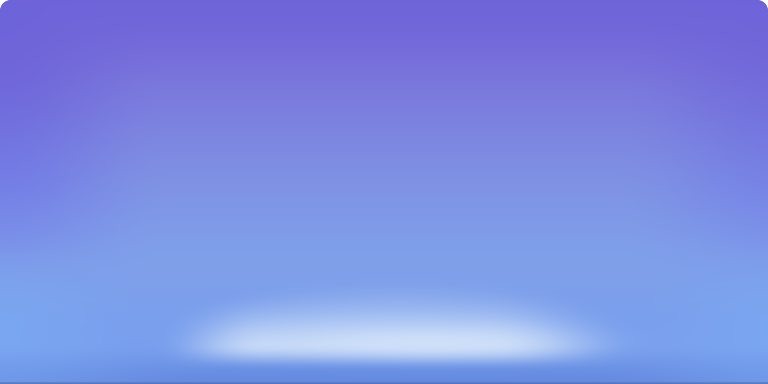
This background is drawn by a Shadertoy shader. Its source:

```glsl
// Violet to blue gradient with a pale glow along the bottom, in a rounded card.

// Signed distance to a box of the given half size with rounded corners.
float roundedBox(vec2 p, vec2 halfSize, float radius) {
    vec2 q = abs(p) - halfSize + radius;
    return length(max(q, 0.0)) + min(max(q.x, q.y), 0.0) - radius;
}

// Vertical blend from blue at the bottom to violet at the top.
vec3 skyColor(float y) {
    vec3 color = mix(vec3(0.47, 0.62, 0.93), vec3(0.50, 0.625, 0.915), smoothstep(0.1, 0.32, y));
    color = mix(color, vec3(0.495, 0.555, 0.885), smoothstep(0.3, 0.62, y));
    color = mix(color, vec3(0.475, 0.455, 0.86), smoothstep(0.52, 0.86, y));
    return mix(color, vec3(0.44, 0.39, 0.85), smoothstep(0.75, 1.0, y));
}

void mainImage(out vec4 fragColor, in vec2 fragCoord) {
    vec2 uv = fragCoord / iResolution.xy;
    float aspect = iResolution.x / iResolution.y;
    float pixel = 1.0 / iResolution.y;
    vec3 color = skyColor(uv.y);

    // Deeper violet at the sides, brighter blue in the lower corners
    float leftSide = 1.0 - smoothstep(0.0, 0.22, uv.x);
    float rightSide = smoothstep(0.8, 1.02, uv.x);
    float upper = smoothstep(0.2, 0.55, uv.y);
    vec3 sideViolet = mix(vec3(0.45, 0.50, 0.91), vec3(0.43, 0.39, 0.85), smoothstep(0.4, 0.85, uv.y));
    color = mix(color, sideViolet, upper * (0.85 * leftSide + 0.65 * rightSide));
    float lower = 1.0 - smoothstep(0.15, 0.4, uv.y);
    color = mix(color, vec3(0.48, 0.655, 0.945), 0.75 * lower * max(leftSide, rightSide));

    // Darker blue floor, strongest under the glow
    float floorShade = 1.0 - smoothstep(0.0, 0.11, uv.y);
    float middle = smoothstep(0.0, 0.3, uv.x) * (1.0 - smoothstep(0.75, 1.0, uv.x));
    color = mix(color, vec3(0.38, 0.53, 0.87), floorShade * mix(0.45, 0.85, middle));

    // Wide glow with a domed top and a tighter lower edge
    float offset = (uv.x - 0.52) / 0.31;
    float dome = 0.285 - 0.09 * offset * offset;
    float span = smoothstep(0.2, 0.34, uv.x) * (1.0 - smoothstep(0.64, 0.83, uv.x));
    float glow = span * smoothstep(0.035, 0.105, uv.y) * (1.0 - smoothstep(0.08, dome, uv.y));
    color = mix(color, vec3(0.80, 0.87, 0.97), 0.92 * glow);

    // Bright core, a little right of the centre
    vec2 core = (uv - vec2(0.56, 0.108)) / vec2(0.17, 0.04);
    color = mix(color, vec3(0.84, 0.90, 0.98), 0.6 * exp(-dot(core, core)));

    // Thin dark line at the bottom
    color = mix(color, vec3(0.30, 0.43, 0.70), 0.7 * (1.0 - smoothstep(0.002, 0.007, uv.y)));

    // White outside the rounded top corners; the card runs past the bottom
    vec2 cardPoint = vec2((uv.x - 0.5) * aspect, uv.y - 0.45);
    float card = roundedBox(cardPoint, vec2(0.5 * aspect, 0.55), 0.028);
    color = mix(color, vec3(1.0), smoothstep(-0.5 * pixel, 0.5 * pixel, card));

    fragColor = vec4(color, 1.0);
}
```
